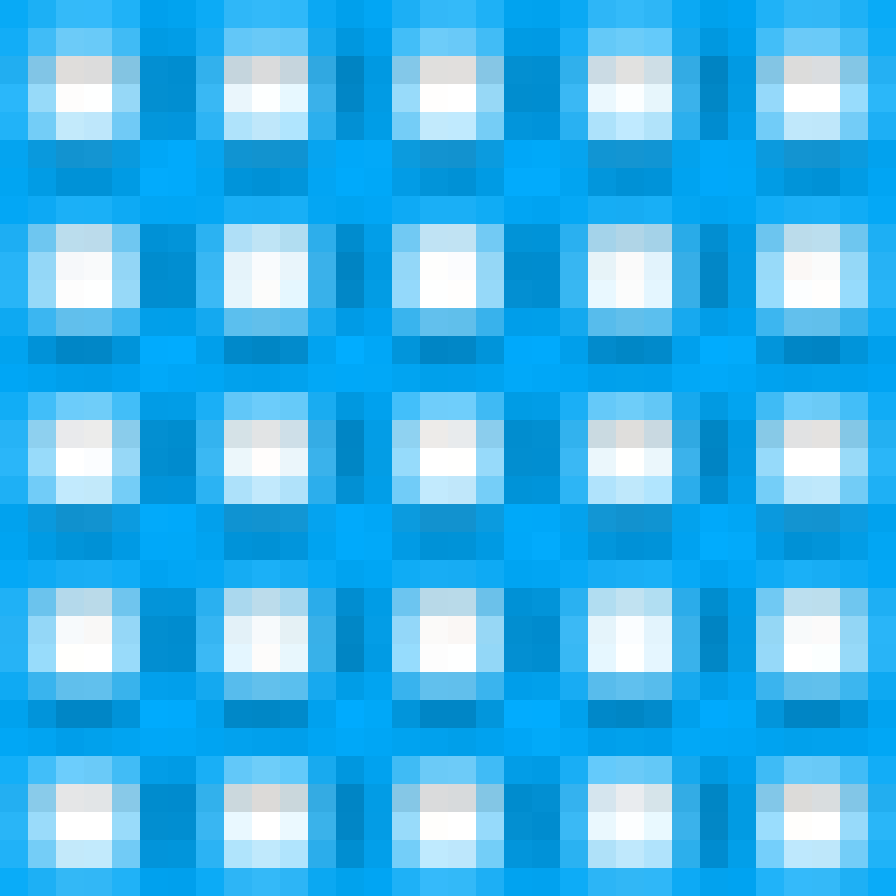
This pattern is drawn by a three.js fragment shader. Its source:

```glsl
varying vec2 vUv;

const float GRID = 32.0;  // mosaic blocks per side
const float PITCH = 6.5;  // dot spacing in blocks

float hash(vec2 p) {
  return fract(sin(dot(p, vec2(127.1, 311.7))) * 43758.5453);
}

vec2 wrapPitch(vec2 v) {
  return mod(v + 0.5 * PITCH, PITCH) - 0.5 * PITCH;
}

// Flat colour of one mosaic block, rows counted downwards
vec3 blockColor(vec2 block) {
  vec2 fromCenter = block + 0.5 - vec2(16.0, 16.22);
  vec2 d = wrapPitch(fromCenter);
  vec2 dotId = floor(fromCenter / PITCH + 0.5);

  // Soft square dot, spilling faintly into the border blocks
  vec2 inner = step(0.5, block) * step(block, vec2(GRID - 1.5));
  vec2 cover = 1.0 - smoothstep(0.65, 2.6, abs(d));
  cover = max(cover, vec2(0.16, 0.2) * (1.0 - inner));

  // Shadow lanes to the right of and below each dot
  vec2 lane = wrapPitch(d - vec2(3.0, 2.65));
  vec2 shade = exp(-lane * lane * vec2(1.0, 1.2)) * inner;
  float shadow = shade.x * cover.y + shade.y * cover.x;

  vec3 blue = vec3(0.0, 0.655, 0.965);
  blue += vec3(0.0, 0.02, 0.035) * shade.x * shade.y;
  blue *= 1.0 - 0.2 * min(shadow, 1.1);

  // Grey upper rim and slight warm or cool tint on the white
  float rim = exp(-4.0 * (d.y + 0.9) * (d.y + 0.9));
  vec3 white = vec3(1.0 - rim * mix(0.07, 0.17, hash(dotId + 9.0)));
  white += vec3(0.025, 0.0, -0.02) * (hash(block) - 0.5);

  vec3 color = mix(blue, white, cover.x * cover.y);
  return color + 0.016 * (hash(block + 41.0) - 0.5);
}

void main() {
  vec2 pixel = fwidth(vUv);
  vec3 color = vec3(0.0);

  // Four samples smooth the block edges
  for (int i = 0; i < 4; i++) {
    vec2 corner = vec2(mod(float(i), 2.0), floor(float(i) / 2.0)) - 0.5;
    vec2 uv = clamp(vUv + 0.5 * corner * pixel, 0.0, 0.9999);
    color += 0.25 * blockColor(floor(vec2(uv.x, 1.0 - uv.y) * GRID));
  }
  gl_FragColor = vec4(color, 1.0);
}
```
